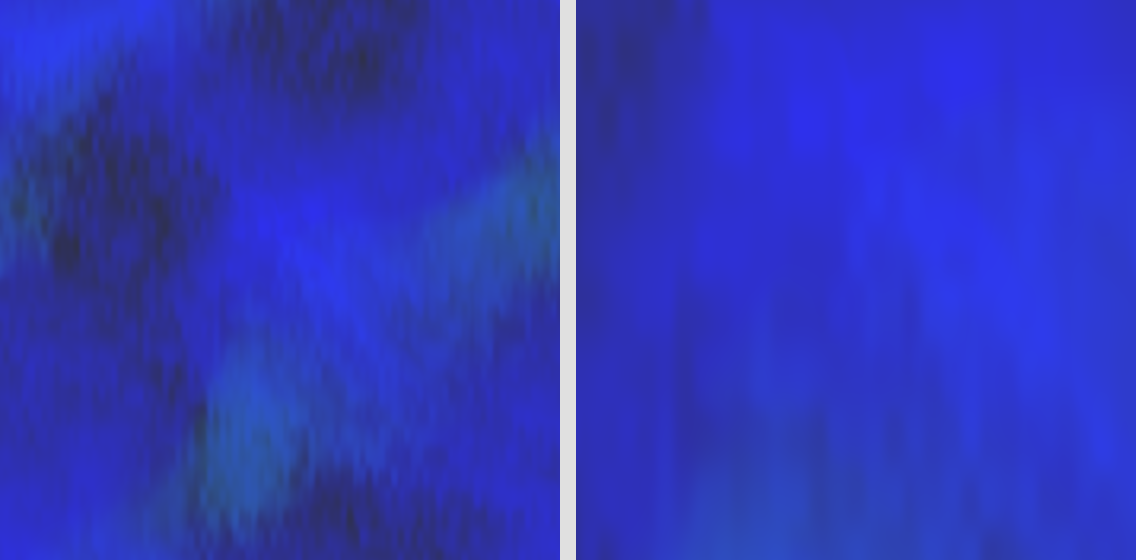
Left: the whole. Right: its middle third, enlarged.
A Shadertoy shader for this texture:

```glsl
// Deep blue haze: broad diagonal waves of light and shade, roughened by
// cloud noise, with teal veils and a fine grain of short vertical streaks.
// The grain bends the clouds and shows most strongly in the dark areas.

const float TAU = 6.2831853;
const float RED_LEVEL = 0.18;

// Integer hash of a lattice cell, from -1 to 1
float hash(vec2 cell, uint seed) {
    uvec2 q = uvec2(ivec2(cell)) * uvec2(1597u, 3571u);
    uint h = (q.x ^ (q.y + seed * 7919u)) * 73421u;
    h = (h ^ (h >> 15u)) * 668265u;
    h = (h ^ (h >> 13u)) * 374761u;
    h ^= h >> 16u;
    return float(h & 65535u) / 32767.5 - 1.0;
}

// Smooth value noise, from -1 to 1
float noise(vec2 p, uint seed) {
    vec2 cell = floor(p);
    vec2 f = p - cell;
    f = f * f * f * (f * (f * 6.0 - 15.0) + 10.0);
    float bottom = mix(hash(cell, seed), hash(cell + vec2(1, 0), seed), f.x);
    float top = mix(hash(cell + vec2(0, 1), seed), hash(cell + vec2(1, 1), seed), f.x);
    return mix(bottom, top, f.y);
}

// Layered noise whose octaves are turned against each other
float clouds(vec2 p, uint seed) {
    float sum = 0.0;
    float weight = 0.53;
    for (uint i = 0u; i < 4u; i++) {
        sum += weight * noise(p, seed + i);
        p = mat2(1.6, 1.2, -1.2, 1.6) * p + 3.7;
        weight *= 0.5;
    }
    return sum;
}

// Two sizes of narrow upright streaks
float streaks(vec2 p, uint seed) {
    float fine = noise(p * vec2(88.0, 27.0), seed);
    float coarse = noise(p * vec2(49.0, 14.0) + 5.3, seed + 1u);
    return 0.55 * fine + 0.45 * coarse;
}

// Cosine wave of period one with its crest at the given place
float wave(float x, float crest) {
    return cos(TAU * (x - crest));
}

void mainImage(out vec4 fragColor, in vec2 fragCoord) {
    vec2 uv = fragCoord / iResolution.xy;

    // Grain and soft warp displace the broad shapes
    float grain = streaks(uv, 11u);
    vec2 warp = 0.06 * vec2(noise(uv * 4.0, 21u), noise(uv * 4.0, 22u));
    vec2 p = uv + warp + grain * vec2(0.004, 0.022);

    // Diagonal axes: along runs down to the right, across runs up to the right
    float across = p.x + p.y;
    float along = p.x - p.y;
    float band = wave(across, 0.18);

    // Light and shade
    float cloud = clouds(vec2(along * 2.3, across * 4.2) + 8.0, 31u);
    float blue = 0.65 + 0.10 * band + 0.06 * wave(along, 0.10) + 0.27 * cloud;
    float shade = 1.0 - smoothstep(0.38, 0.82, blue);
    blue += grain * mix(0.05, 0.19, shade);
    blue = clamp(blue, 0.23, 0.93);

    // Teal veils between the bright bands
    float veil = wave(along, 0.27) + 0.8 * clouds(p * 5.0 + 2.0, 41u);
    veil = smoothstep(0.1, 1.25, veil + 0.25 * grain);
    float green = 0.188 + 0.15 * veil * (0.65 - 0.35 * band);

    fragColor = vec4(RED_LEVEL, green, blue, 1.0);
}
```
